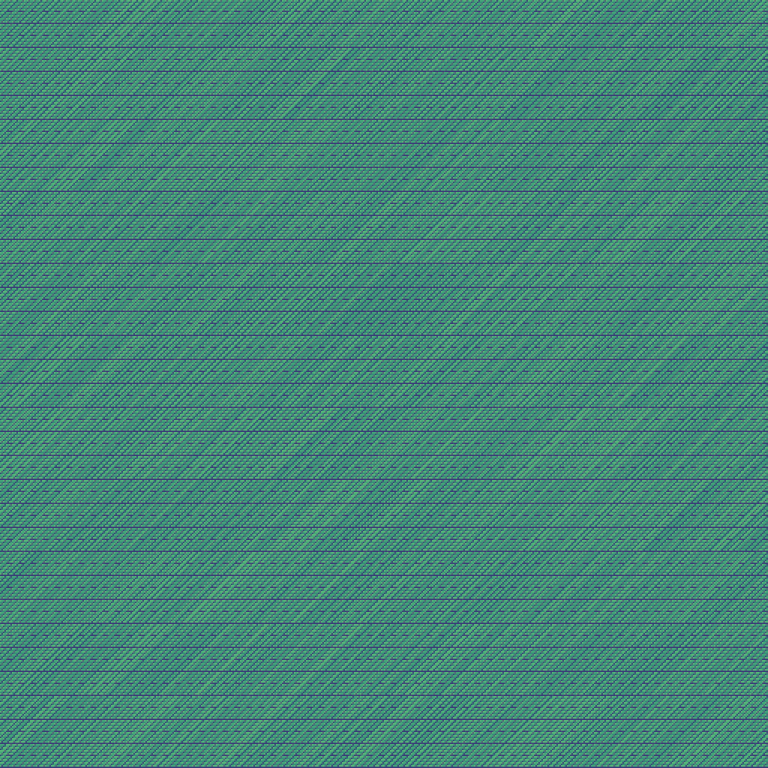
Give the GLSL for this pattern, as a Shadertoy shader.

```glsl
// Fine diagonal twill cloth: green with navy slants, crossed by nested navy rows.

const float REPEATS = 64.0;         // repeats across and down
const float THREADS = 8.0;          // threads in one repeat
const float SLANT_PERIOD = 4.0;     // threads between navy slants
const float STREAK_LENGTH = 48.0;   // threads that share one tone along a slant
const int SAMPLES = 3;              // smoothing samples per axis

const vec3 WARP_DARK = vec3(0.21, 0.55, 0.47);
const vec3 WARP_MID = vec3(0.27, 0.65, 0.47);
const vec3 WARP_LIGHT = vec3(0.35, 0.72, 0.47);
const vec3 WEFT_DARK = vec3(0.22, 0.24, 0.47);
const vec3 WEFT_MID = vec3(0.25, 0.29, 0.47);
const vec3 WEFT_LIGHT = vec3(0.35, 0.39, 0.47);

float hash(vec2 p) {
    return fract(sin(dot(p, vec2(127.1, 311.7))) * 43758.5453);
}

// Picks one of three tones from a shade between 0 and 1
vec3 threeTones(float shade, vec2 limits, vec3 dark, vec3 mid, vec3 light) {
    vec3 tone = mix(dark, mid, step(limits.x, shade));
    return mix(tone, light, step(limits.y, shade));
}

// 1 on the first thread of every period, 0 elsewhere
float firstThread(float thread, float period) {
    return 1.0 - step(0.5, mod(thread, period));
}

// Navy rows: dashes at each repeat, unbroken at every second one
float navyRow(vec2 cell, float slant) {
    float dash = step(0.5 * THREADS, mod(slant, THREADS));
    return max(firstThread(cell.y, THREADS) * dash,
               firstThread(cell.y, 2.0 * THREADS));
}

// Colour of the cloth at a point measured in threads
vec3 cloth(vec2 p) {
    vec2 cell = floor(p);
    float slant = cell.x - cell.y;

    // Tones alternate by row and vary in long streaks along the slant
    float streak = hash(vec2(slant, floor(cell.y / STREAK_LENGTH)));
    float shade = 0.5 * (streak + mod(cell.y, 2.0));

    // Every fourth repeat carries the darkest row
    shade *= 1.0 - firstThread(cell.y, 4.0 * THREADS);

    vec3 warp = threeTones(shade, vec2(0.42, 0.78),
                           WARP_DARK, WARP_MID, WARP_LIGHT);
    vec3 weft = threeTones(shade, vec2(0.333, 0.667),
                           WEFT_DARK, WEFT_MID, WEFT_LIGHT);
    float navy = max(firstThread(slant, SLANT_PERIOD), navyRow(cell, slant));
    return mix(warp, weft, navy);
}

void mainImage(out vec4 fragColor, in vec2 fragCoord) {
    float scale = REPEATS * THREADS / iResolution.y;
    vec3 sum = vec3(0.0);

    // Average a small grid of samples to smooth the edges
    for (int y = 0; y < SAMPLES; y++) {
        for (int x = 0; x < SAMPLES; x++) {
            vec2 offset = (vec2(x, y) + 0.5) / float(SAMPLES) - 0.5;
            sum += cloth((fragCoord + offset) * scale);
        }
    }
    fragColor = vec4(sum / float(SAMPLES * SAMPLES), 1.0);
}
```
